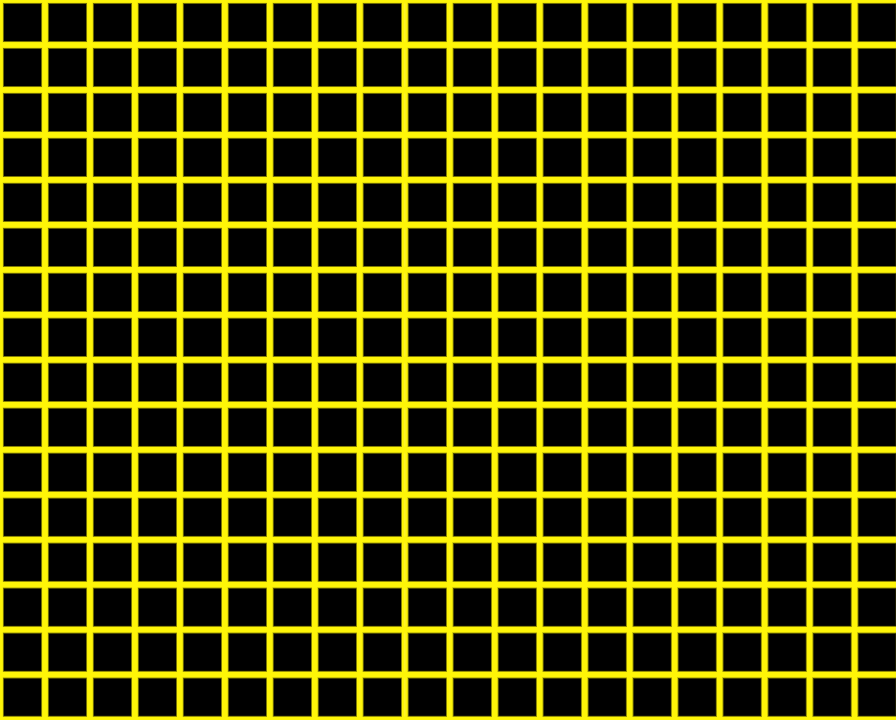
Give the GLSL for this pattern, as a Shadertoy shader.

```glsl
// A square lattice of yellow bars on black, measured from the top left corner.
// The distance to the nearest bar is found by folding the plane with fract,
// then softened at the rim; a faint pale streak runs in a few upright bars.

#define CELLS_ACROSS 19.92                   // repeats over the canvas width
#define BAR_WIDTH 0.150                      // in cells
#define RIM_SOFTNESS 0.042                   // in cells
#define GROUND_COLOR vec3(0.0)
#define BAR_COLOR vec3(0.995, 0.96, 0.03)
#define STREAK_COLOR vec3(1.0, 0.94, 0.45)
#define STREAK_WIDTH 0.03                    // in cells
#define STREAK_STRENGTH 0.4
#define STREAK_COLUMN 9.0                    // bar with the strongest streak
#define STREAK_SPREAD 1.2                    // in bars

// Distance on each axis to the nearest whole number
vec2 distanceToBars(vec2 p) {
    return abs(fract(p + 0.5) - 0.5);
}

void mainImage(out vec4 fragColor, in vec2 fragCoord) {
    // Cell coordinates, y running down from the top edge
    vec2 fromTopLeft = vec2(fragCoord.x, iResolution.y - fragCoord.y);
    float cellsPerPixel = CELLS_ACROSS / iResolution.x;
    vec2 cell = fromTopLeft * cellsPerPixel;
    vec2 dist = distanceToBars(cell);

    // Bars with a linear rim, never narrower than one pixel
    float rim = max(RIM_SOFTNESS, cellsPerPixel);
    vec2 bars = clamp(0.5 - (dist - 0.5 * BAR_WIDTH) / rim, 0.0, 1.0);
    float coverage = max(bars.x, bars.y);

    // Pale streak along the upright bars, fading out between crossings
    float column = floor(cell.x + 0.5);
    float offset = (column - STREAK_COLUMN) / STREAK_SPREAD;
    float streak = 1.0 - smoothstep(0.0, max(STREAK_WIDTH, cellsPerPixel), dist.x);
    streak *= STREAK_STRENGTH * exp(-offset * offset) * (1.0 - bars.y);

    vec3 barColor = mix(BAR_COLOR, STREAK_COLOR, streak);
    fragColor = vec4(mix(GROUND_COLOR, barColor, coverage), 1.0);
}
```
